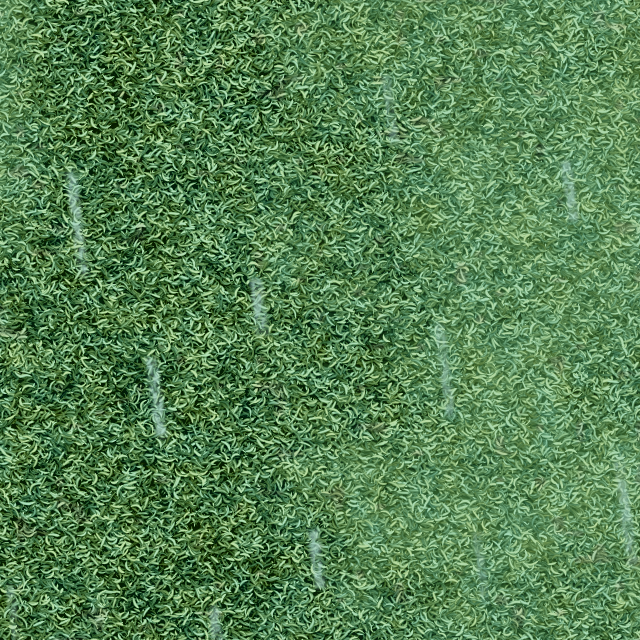
Write a WebGL 2 fragment shader that draws this texture.

```glsl
#version 300 es
precision highp float;

uniform vec2 u_resolution;
out vec4 fragColor;

vec4 hash4(vec3 p) {
  vec4 q = fract(p.xyzx * vec4(0.1031, 0.1030, 0.0973, 0.1099));
  q += dot(q, q.wzxy + 33.33);
  return fract((q.xxyz + q.yzzw) * q.zywx);
}

float noise(vec2 p) {
  vec2 i = floor(p), f = fract(p);
  f = f * f * (3.0 - 2.0 * f);
  float a = hash4(vec3(i, 7.0)).x;
  float b = hash4(vec3(i + vec2(1, 0), 7.0)).x;
  float c = hash4(vec3(i + vec2(0, 1), 7.0)).x;
  float d = hash4(vec3(i + vec2(1, 1), 7.0)).x;
  return mix(mix(a, b, f.x), mix(c, d, f.x), f.y);
}

float fbm(vec2 p) {
  return 0.55 * noise(p) + 0.3 * noise(p * 2.1 + 13.0) + 0.15 * noise(p * 4.3 + 29.0);
}

// Overlapping bent blades; returns tone and hue
vec2 turf(vec2 p, float soft) {
  vec2 grass = vec2(0.1, 0.0);
  for (int layer = 0; layer < 6; layer++) {
    float depth = float(layer);
    vec2 q = p + depth * vec2(3.37, 5.71);
    vec2 cell = floor(q);
    for (int y = -1; y <= 1; y++) {
      for (int x = -1; x <= 1; x++) {
        vec2 id = cell + vec2(x, y);
        vec4 h = hash4(vec3(id, depth + 1.0));
        vec4 k = hash4(vec3(id, depth + 41.0));
        vec2 d = q - id - h.xy;
        float angle = (h.z - 0.5) * 2.5;
        float ca = cos(angle), sa = sin(angle);
        d = vec2(ca * d.x + sa * d.y, ca * d.y - sa * d.x);
        d.y -= (k.x - 0.5) * 1.7 * d.x * d.x;
        float along = d.x / mix(0.45, 0.85, k.y);
        float width = mix(0.09, 0.17, k.z) * (1.0 - along * along * along * along);
        float blade = 1.0 - smoothstep(-soft, soft, abs(d.y) - width);
        float shadow = 1.0 - smoothstep(0.0, 0.2, abs(d.y + 0.13) - width);
        float tone = 0.2 + 0.88 * h.w + 0.12 * along + 0.1 - 1.3 * abs(d.y);
        grass.x *= 1.0 - 0.42 * shadow * (1.0 - smoothstep(0.8, 1.1, abs(along)));
        grass = mix(grass, vec2(tone, k.w - 0.5), blade);
      }
    }
  }
  return grass;
}

vec3 grassColor(float t) {
  vec3 c = mix(vec3(0.01, 0.11, 0.01), vec3(0.13, 0.30, 0.11), smoothstep(-0.06, 0.13, t));
  c = mix(c, vec3(0.26, 0.44, 0.24), clamp((t - 0.12) / 0.2, 0.0, 1.0));
  c = mix(c, vec3(0.39, 0.58, 0.37), clamp((t - 0.32) / 0.28, 0.0, 1.0));
  c = mix(c, vec3(0.56, 0.75, 0.54), clamp((t - 0.6) / 0.27, 0.0, 1.0));
  return mix(c, vec3(0.72, 0.88, 0.69), clamp((t - 0.87) / 0.35, 0.0, 1.0));
}

// Faint slanted streaks with broken edges
float streaks(vec2 p) {
  float total = 0.0;
  float grain = smoothstep(0.2, 0.75, noise(p * vec2(190.0, 110.0)));
  for (int i = 0; i < 11; i++) {
    float n = float(i);
    vec4 h = hash4(vec3(n, 17.0, 5.0));
    vec2 d = p - vec2((n + 0.2 + 0.6 * h.x) / 11.0, fract(n * 0.618 + 0.2 * h.y));
    d.x += 0.13 * d.y;
    float halfLength = mix(0.05, 0.1, h.z);
    float body = 1.0 - smoothstep(0.003, mix(0.009, 0.015, h.w), abs(d.x));
    float ends = 1.0 - smoothstep(0.75, 1.0, abs(d.y) / halfLength);
    total = max(total, body * ends * mix(0.3, 0.75, h.w));
  }
  return total * mix(0.4, 1.0, grain);
}

void main() {
  vec2 p = gl_FragCoord.xy / u_resolution.y;
  float soft = 0.05 + 42.0 / u_resolution.y;
  vec2 grass = turf(p * 80.0, soft);

  // Pale haze on the right and along the left edge
  float patches = fbm(p * 5.0 + 3.0);
  float haze = smoothstep(0.38, 0.68, p.x + 0.3 * (patches - 0.5));
  haze = max(haze, 0.8 * (1.0 - smoothstep(0.0, 0.1, p.x)) * smoothstep(0.3, 0.9, p.y));
  haze *= 0.5 + patches;

  float tone = 0.5 + 1.4 * (grass.x - 0.46);
  tone += 0.3 * (fbm(p * 26.0) - 0.5);
  tone = mix(tone - 0.04, 0.6 + 0.85 * (tone - 0.5), haze);
  vec3 color = grassColor(tone);

  // Warm and cool blades, with sparse dry spots
  float hue = 0.8 * grass.y + 0.6 * (noise(p * 34.0 + 51.0) - 0.5);
  color += hue * vec3(0.07, 0.0, -0.10);
  float dry = smoothstep(0.8, 0.95, noise(p * vec2(32.0, 48.0) + 80.0));
  color = mix(color, color.g * vec3(0.85, 0.82, 0.64), 0.3 * dry);

  color = mix(color, vec3(0.43, 0.64, 0.50), 0.12 * haze);
  color = mix(color, vec3(0.66, 0.82, 0.78), streaks(p));
  fragColor = vec4(clamp(color, 0.0, 1.0), 1.0);
}
```
